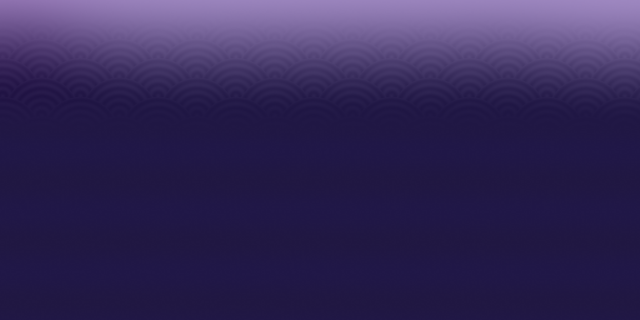
Write a Shadertoy shader that draws this background.

```glsl
// Lavender glow fading down into deep indigo, with faint overlapping wave scales.

const vec3 INDIGO = vec3(0.127, 0.092, 0.270);
const vec3 LAVENDER = vec3(0.630, 0.540, 0.765);
const vec3 PLUM_TINT = vec3(0.020, -0.012, 0.012);

const float GLOW_START = -0.06;    // depths are measured down from the top
const float GLOW_END = 0.36;
const float LEFT_SHADE = 0.055;    // raises the fade at the left edge
const float LEFT_WIDTH = 0.16;     // as a share of the width
const float RIGHT_LIFT = 0.02;     // lowers the fade at the right edge

const float SCALE_PITCH = 0.243;   // distance between scales in a row
const vec2 SCALE_ORIGIN = vec2(0.130, 0.760);
const float RING_COUNT = 5.0;
const float RING_STRENGTH = 0.014;

const float BAND_PERIOD = 0.19;
const float BAND_PEAK = 0.47;
const float BAND_STRENGTH = 0.010;
const float GRAIN = 0.003;
const float TAU = 6.2831853;

float hash(vec2 p) {
    return fract(sin(dot(p, vec2(127.1, 311.7))) * 43758.5453);
}

// Rings of overlapping discs; lower rows cover the rows above them.
float waveScales(vec2 p, float pixel) {
    float radius = 0.5 * SCALE_PITCH;
    float rowStep = 0.5 * radius;
    float firstRow = floor((p.y - radius) / rowStep);
    float uncovered = 1.0;
    float rings = 0.0;
    for (int i = 0; i < 6; i++) {
        float row = firstRow + float(i);
        float x = p.x + mod(row, 2.0) * radius;
        x = mod(x + radius, SCALE_PITCH) - radius;
        float dist = length(vec2(x, p.y - row * rowStep));
        float cover = 1.0 - smoothstep(radius - 1.5 * pixel, radius, dist);
        rings += uncovered * cover * cos(TAU * RING_COUNT * dist / radius);
        uncovered *= 1.0 - cover;
    }
    return rings;
}

void mainImage(out vec4 fragColor, in vec2 fragCoord) {
    vec2 uv = fragCoord / iResolution.xy;
    vec2 p = fragCoord / iResolution.y;
    float depth = 1.0 - uv.y;

    // Vertical glow, bent at both sides
    float left = exp(-pow(uv.x / LEFT_WIDTH, 2.0));
    float right = smoothstep(0.75, 1.0, uv.x);
    float bentDepth = depth + LEFT_SHADE * left - RIGHT_LIFT * right;
    float glow = 1.0 - smoothstep(GLOW_START, GLOW_END, bentDepth);
    vec3 color = mix(INDIGO, LAVENDER, glow);
    color += PLUM_TINT * left * (1.0 - smoothstep(0.15, 0.45, depth));

    // Faint scales, strongest where the glow dies away
    float scaleFade = smoothstep(0.03, 0.20, depth) * (1.0 - smoothstep(0.27, 0.42, depth));
    color += RING_STRENGTH * scaleFade * waveScales(p - SCALE_ORIGIN, 1.0 / iResolution.y);

    // Slow blue bands in the dark part
    float band = cos(TAU * (depth - BAND_PEAK) / BAND_PERIOD);
    color.b += BAND_STRENGTH * band * smoothstep(0.36, 0.46, depth);

    // Fine grain against colour steps
    color += GRAIN * (hash(floor(p * 256.0)) - 0.5);

    fragColor = vec4(clamp(color, 0.0, 1.0), 1.0);
}
```
